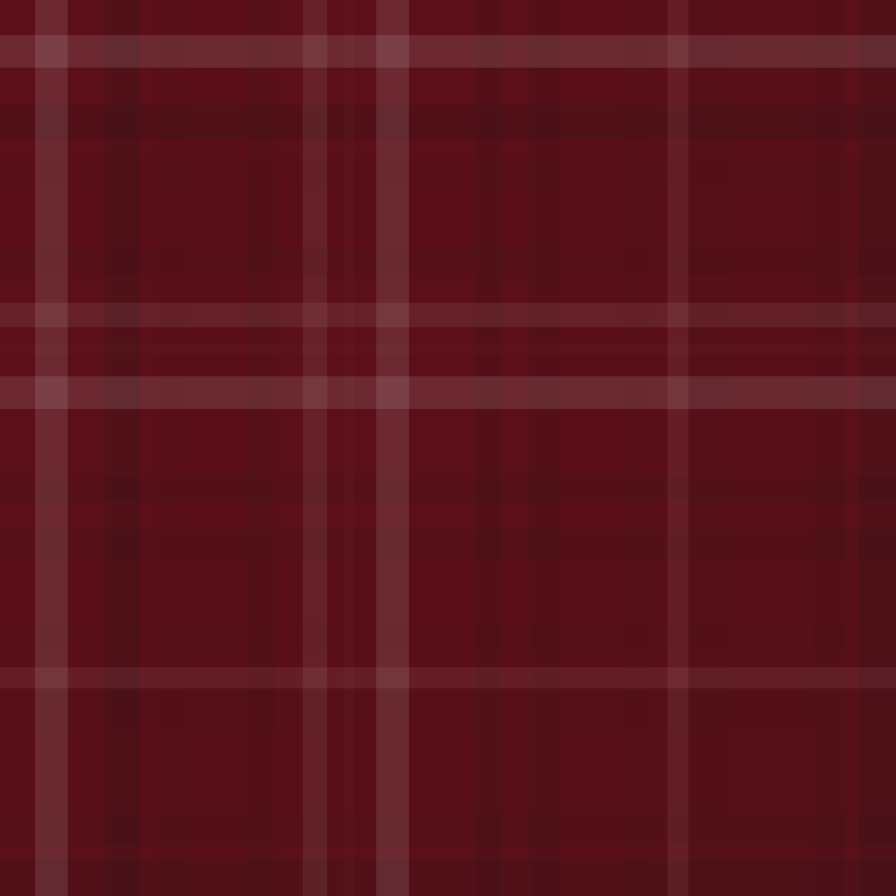
Reproduce this pattern procedurally as a Shadertoy shader.

```glsl
#define REPEATS 1.0
#define THREADS 768.0
#define GROUND vec3(0.358, 0.058, 0.093)
#define SHADE_DYE vec3(0.16, 0.09, 0.10)
#define PALE_DYE vec3(0.93, 0.94, 0.95)
#define WEFT_SHADE 0.85

// Bands of the sett: centre and width in threads, then opacity
const vec3 paleBands[5] = vec3[5](
    vec3(44.0, 28.0, 0.115), vec3(270.0, 21.0, 0.075), vec3(299.0, 9.0, 0.015),
    vec3(336.5, 28.0, 0.115), vec3(581.0, 18.0, 0.065));

const vec3 shadeBands[12] = vec3[12](
    vec3(105.0, 30.0, 0.23), vec3(173.0, 78.0, 0.03), vec3(148.0, 22.0, 0.03),
    vec3(224.0, 24.0, 0.12), vec3(419.0, 22.0, 0.14), vec3(467.0, 26.0, 0.14),
    vec3(526.0, 92.0, 0.03), vec3(545.0, 22.0, 0.05), vec3(657.0, 135.0, 0.06),
    vec3(607.0, 34.0, 0.05), vec3(711.0, 28.0, 0.09), vec3(754.0, 36.0, 0.22));

// Opacity of one band at a thread position, smoothed over one pixel
float bandOpacity(float thread, vec3 band, float pixel) {
    float inside = 0.5 * band.y - abs(thread - band.x);
    return band.z * clamp(inside / pixel + 0.5, 0.0, 1.0);
}

// Share of light left after all shade bands of one yarn direction
float shadeKept(float thread, float pixel, float strength) {
    float kept = 1.0;
    for (int i = 0; i < shadeBands.length(); i++)
        kept *= 1.0 - strength * bandOpacity(thread, shadeBands[i], pixel);
    return kept;
}

// Share of cloth left uncovered by the pale bands of one direction
float paleKept(float thread, float pixel) {
    float kept = 1.0;
    for (int i = 0; i < paleBands.length(); i++)
        kept *= 1.0 - bandOpacity(thread, paleBands[i], pixel);
    return kept;
}

void mainImage(out vec4 fragColor, in vec2 fragCoord) {
    // Both yarn directions share one sett, counted from the top left
    vec2 uv = fragCoord / iResolution.xy;
    vec2 thread = fract(vec2(uv.x, 1.0 - uv.y) * REPEATS) * THREADS;
    vec2 pixel = THREADS * REPEATS / iResolution.xy;

    // Dark bands overlap in the ground
    float shade = shadeKept(thread.x, pixel.x, 1.0)
                * shadeKept(thread.y, pixel.y, WEFT_SHADE);
    vec3 cloth = mix(SHADE_DYE, GROUND, shade);

    // Translucent pale bands brighten where they cross
    float pale = paleKept(thread.x, pixel.x) * paleKept(thread.y, pixel.y);
    cloth = mix(PALE_DYE, cloth, pale);

    fragColor = vec4(cloth, 1.0);
}
```
